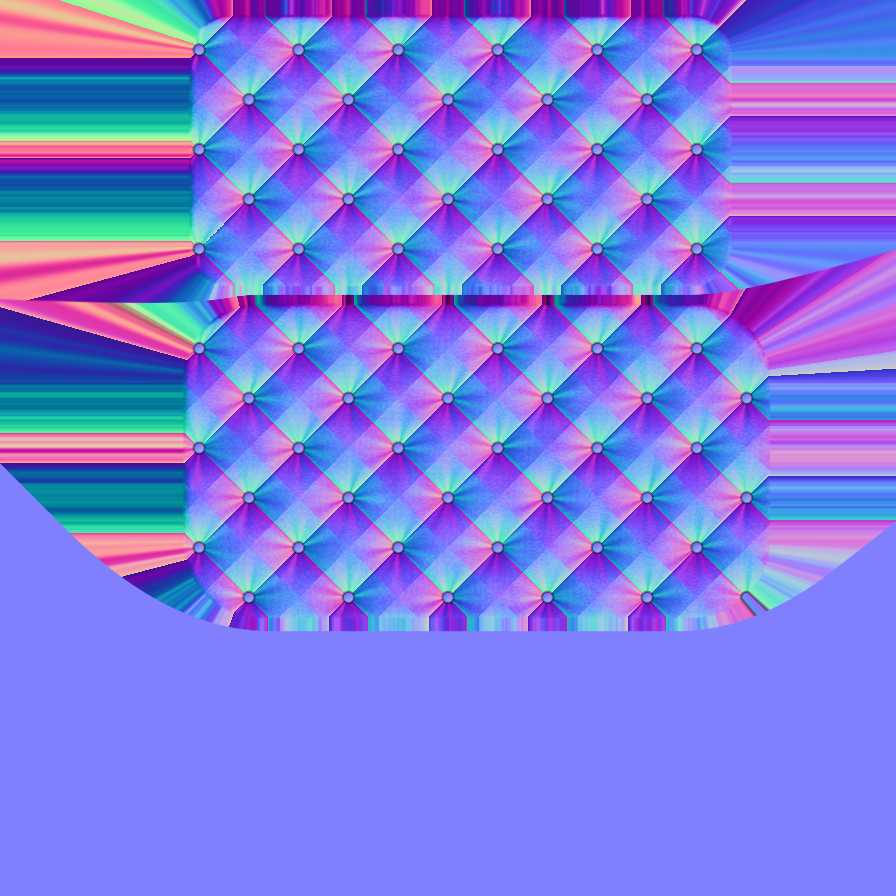
Give the GLSL for this texture map, as a three.js fragment shader.

```glsl
// Tangent-space normal map of two tufted cushions with diamond seams and buttons.
// Slopes of puffs, seams, folds and buttons are summed, then packed as a colour.
// Outside each cushion its rim colour is stretched outward as padding streaks.

varying vec2 vUv;

const float TUFTS = 9.0;            // button spacings across the canvas
const float BUTTON_RADIUS = 0.056;  // in button spacings
const float FUNNEL_SLOPE = 1.9;
const float FUNNEL_REACH = 0.17;
const float FOLD_SLOPE = 0.85;
const float PUFF_SLOPE = 0.32;
const float SEAM_SLOPE = 0.32;
const float STITCH_SLOPE = 0.75;
const float GRAIN_SLOPE = 0.13;
const float STREAK_SLOPE = 0.8;
const float RIM_WIDTH = 0.004;
const float EDGE = 0.001;
const vec3 FLAT_COLOR = vec3(0.5, 0.5, 1.0);

// Cushions: centre, half size, corner radius
const vec2 BACK_CENTER = vec2(0.514, 0.832);
const vec2 BACK_HALF = vec2(0.301, 0.150);
const float BACK_CORNER = 0.044;
const vec2 SEAT_CENTER = vec2(0.532, 0.486);
const vec2 SEAT_HALF = vec2(0.326, 0.174);
const float SEAT_CORNER = 0.085;

float hash(vec2 p) {
  return fract(sin(dot(p, vec2(127.1, 311.7))) * 43758.5453);
}

float noise(vec2 p) {
  vec2 i = floor(p);
  vec2 f = fract(p);
  f = f * f * (3.0 - 2.0 * f);
  return mix(mix(hash(i), hash(i + vec2(1.0, 0.0)), f.x),
             mix(hash(i + vec2(0.0, 1.0)), hash(i + 1.0), f.x), f.y);
}

vec2 noiseTilt(vec2 p) {
  return vec2(noise(p), noise(p + 37.3)) * 2.0 - 1.0;
}

float smoothMax(float a, float b, float k) {
  float h = max(k - abs(a - b), 0.0) / k;
  return max(a, b) + h * h * k * 0.25;
}

// Diagonal axes turn to canvas axes
vec2 fromDiagonal(vec2 d) {
  return vec2(d.x + d.y, d.x - d.y);
}

// Height gradient of the quilted surface
vec2 quiltSlope(vec2 q, vec2 diagonal, vec2 toPoint) {
  vec2 cell = fract(diagonal - 0.5) - 0.5;
  vec2 seam = 0.5 - abs(cell);
  vec2 fall = SEAM_SLOPE * exp(-seam / 0.07) + STITCH_SLOPE * exp(-seam / 0.016);
  vec2 slope = fromDiagonal(-sign(cell) * fall - PUFF_SLOPE * cell);

  // Funnel and radiating folds around the nearest button
  float reach = length(toPoint);
  vec2 outward = toPoint / max(reach, 0.001);
  float angle = atan(toPoint.y, toPoint.x + 0.00001);
  float phase = 6.283 * hash(floor(diagonal));
  float fold = sin(7.0 * angle + phase) + 0.7 * sin(12.0 * angle - 2.0 * phase);
  slope += outward * FUNNEL_SLOPE * exp(-reach / FUNNEL_REACH);
  slope += vec2(-outward.y, outward.x) * fold * FOLD_SLOPE * exp(-reach / 0.16);

  // Soft creases and leather grain
  slope += 0.16 * noiseTilt(q * 5.0) + GRAIN_SLOPE * noiseTilt(q * 55.0);
  return slope;
}

// Colour in rgb, distance to the cushion in a
vec4 cushion(vec2 p, vec2 center, vec2 halfSize, float corner) {
  vec2 offset = p - center;
  vec2 core = clamp(offset, corner - halfSize, halfSize - corner);
  vec2 spoke = offset - core;
  float span = length(spoke);
  vec2 outward = spoke / max(span, 0.0001);
  float dist = span - corner;
  vec2 nearest = center + core + outward * min(span, corner);

  vec2 q = nearest * TUFTS;
  vec2 diagonal = vec2(q.x + q.y, q.x - q.y);
  vec2 toPoint = 0.5 * fromDiagonal(fract(diagonal) - 0.5);
  float reach = length(toPoint);
  vec2 slope = quiltSlope(q, diagonal, toPoint);

  // Rim rolls away, most on the left and top
  float rim = exp(min(dist, 0.0) / RIM_WIDTH);
  float padding = smoothstep(0.0, 0.003, dist);
  vec2 roll = vec2(outward.x < 0.0 ? 1.0 : 0.2, outward.y > 0.0 ? 1.0 : 0.15);
  slope -= outward * roll * rim * smoothstep(0.08, 0.3, reach);
  slope += padding * STREAK_SLOPE * (0.5 * noiseTilt(nearest * 95.0) + 0.3 * noiseTilt(nearest * 290.0));
  float steep = clamp(max(-outward.x, outward.y), 0.0, 1.0) * rim;

  // Domed button with a dark ring
  float button = 1.0 - smoothstep(BUTTON_RADIUS - 0.008, BUTTON_RADIUS + 0.008, reach);
  float ring = 1.0 - smoothstep(0.004, 0.018, abs(reach - BUTTON_RADIUS));
  slope = mix(slope, -0.6 * toPoint / BUTTON_RADIUS, button);
  vec3 normal = normalize(vec3(-slope.x, slope.y, mix(1.0, 0.3, steep)));
  vec3 color = (0.5 + 0.5 * normal) * (1.0 - 0.4 * ring);
  color = mix(color, vec3(0.6, 0.68, 0.88), 0.35 * button * (1.0 - ring));
  return vec4(color, dist);
}

void main() {
  vec4 back = cushion(vUv, BACK_CENTER, BACK_HALF, BACK_CORNER);
  vec4 seat = cushion(vUv, SEAT_CENTER, SEAT_HALF, SEAT_CORNER);
  vec3 color = mix(back.rgb, seat.rgb, smoothstep(-EDGE, EDGE, back.a - seat.a));

  // Flat area under the curved lower limit of the padding
  float limit = smoothMax(0.2956, 0.483 - vUv.x, 0.115);
  limit = smoothMax(limit, 0.418 - 0.78 * (1.0 - vUv.x), 0.068);
  color = mix(FLAT_COLOR, color, smoothstep(-EDGE, EDGE, vUv.y - limit));
  gl_FragColor = vec4(color, 1.0);
}
```
